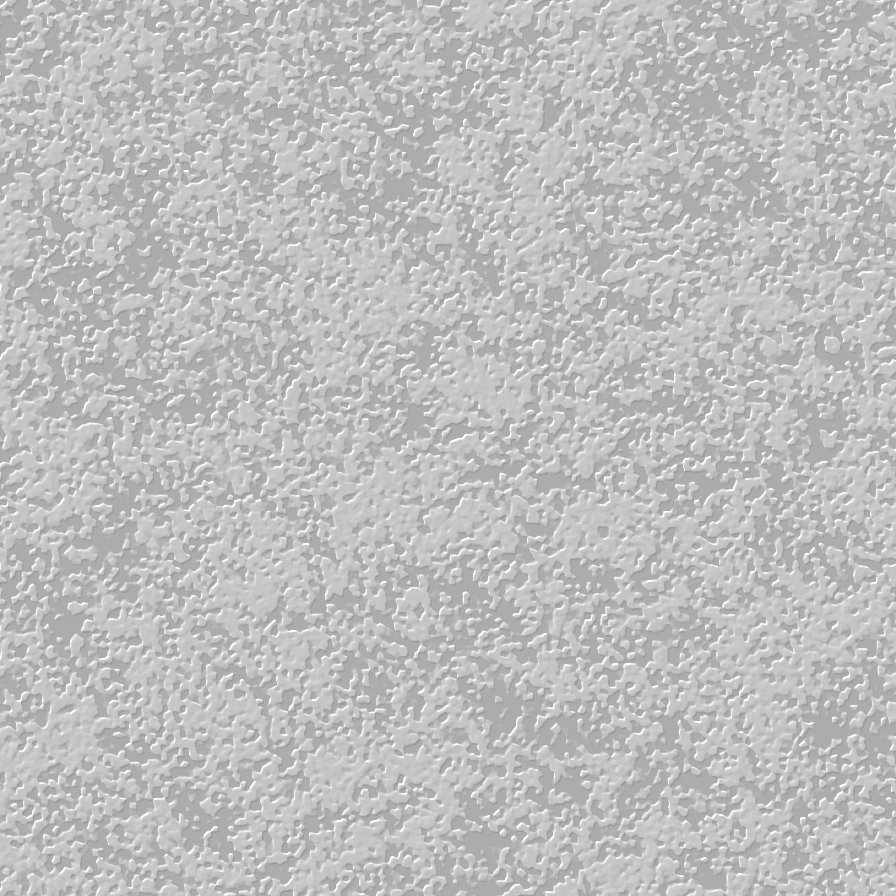
A Shadertoy shader for this texture:

```glsl
// Grey embossed plaster: ragged raised flakes over a recessed floor, lit from the upper left.

const vec3 FLOOR_COLOR = vec3(0.675);
const vec3 PLATEAU_COLOR = vec3(0.773);
const float HIGHLIGHT = 0.135;       // brightness added on lit rims
const float SHADOW = 0.065;          // brightness removed behind rims
const float MOTTLE = 0.17;           // faint roughness on the plateaus
const vec2 LIGHT_STEP = vec2(-0.0014, 0.0019);

const float PATCH_SCALE = 21.0;      // cells across the canvas
const float CLUMP_SCALE = 58.0;
const float GRAIN_SCALE = 165.0;
const float PATCH_WEIGHT = 0.235;
const float CLUMP_WEIGHT = 0.22;
const float GRAIN_WEIGHT = 0.50;
const float FLOOR_LEVEL = 0.445;     // field value halfway up a flake edge
const float EDGE_WIDTH = 0.085;
const float CELL_SHARPNESS = 5.0;

vec3 hash3(vec2 cell) {
    vec3 q = fract(cell.xyx * vec3(0.1031, 0.1030, 0.0973));
    q += dot(q, q.yxz + 33.33);
    return fract((q.xxy + q.yzz) * q.zyx);
}

// Smooth cellular noise: random levels blended around jittered points.
float cellNoise(vec2 p) {
    vec2 cell = floor(p);
    float levelSum = 0.0;
    float weightSum = 0.0;
    for (int y = -1; y <= 1; y++) {
        for (int x = -1; x <= 1; x++) {
            vec2 neighbor = cell + vec2(x, y);
            vec3 rnd = hash3(neighbor);
            vec2 offset = neighbor + rnd.xy - p;
            float weight = exp(-CELL_SHARPNESS * dot(offset, offset));
            levelSum += weight * rnd.z;
            weightSum += weight;
        }
    }
    return levelSum / weightSum;
}

// Returns flake height (x) and the fine grain level (y).
vec2 surface(vec2 p) {
    float grain = cellNoise(p * GRAIN_SCALE + 71.0);
    float field = PATCH_WEIGHT * cellNoise(p * PATCH_SCALE + 13.0)
                + CLUMP_WEIGHT * cellNoise(p * CLUMP_SCALE + 37.0)
                + GRAIN_WEIGHT * grain;
    float height = smoothstep(-EDGE_WIDTH, EDGE_WIDTH, field - FLOOR_LEVEL);
    return vec2(height, grain);
}

void mainImage(out vec4 fragColor, in vec2 fragCoord) {
    vec2 p = fragCoord / iResolution.y;
    vec2 here = surface(p);
    vec2 towardLight = surface(p + LIGHT_STEP);

    // Base tones of floor and plateau
    vec3 color = mix(FLOOR_COLOR, PLATEAU_COLOR, here.x);

    // Emboss: rims facing the light brighten, those behind darken
    float slope = here.x - towardLight.x;
    color += HIGHLIGHT * max(slope, 0.0) + SHADOW * min(slope, 0.0);

    // Faint relief on the raised areas
    color += MOTTLE * here.x * (here.y - towardLight.y);

    fragColor = vec4(clamp(color, 0.0, 1.0), 1.0);
}
```
